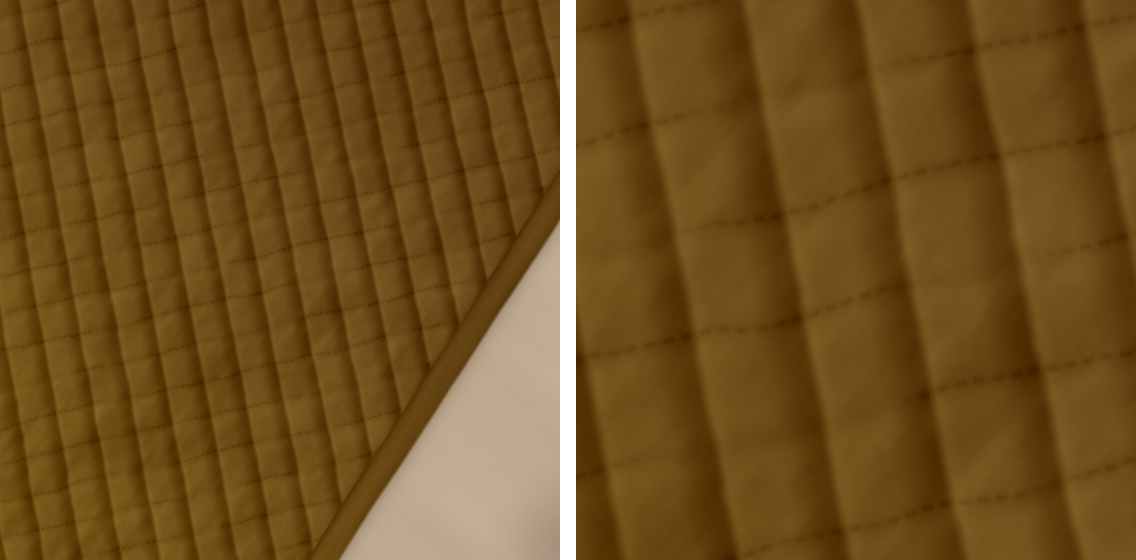
Left, the full canvas; right, a detail of the centre.
Reproduce this texture procedurally as a three.js fragment shader.

```glsl
// Quilted ochre bedspread lying over a pale sheet, cut off by a bound diagonal hem.
// Slightly fanned seams and faint stitched rows form a cell grid; each channel is
// shaded by a soft profile, with value noise for wrinkles, wear and wobble.
varying vec2 vUv;

const vec3 OCHRE_MID = vec3(0.42, 0.29, 0.10);
const vec3 OCHRE_STEP = vec3(0.12, 0.12, 0.09);   // colour change per unit of tone
const vec3 OLIVE_TINT = vec3(0.012, 0.014, -0.025);
const vec3 SHEET_LIGHT = vec3(0.75, 0.67, 0.57);
const vec3 SHEET_SHADE = vec3(0.62, 0.54, 0.46);
const vec3 SHADOW = vec3(0.46, 0.38, 0.27);

const float CHANNEL_WIDTH = 0.066;
const float ROW_HEIGHT = 0.0668;
const float HEM_WIDTH = 0.048;
const vec2 HEM_POINT = vec2(1.0, 0.607);
const vec2 HEM_NORMAL = vec2(0.838, -0.546);

float hash(vec2 p) {
  vec3 q = fract(vec3(p.xyx) * 0.1031);
  q += dot(q, q.yzx + 33.33);
  return fract((q.x + q.y) * q.z);
}

// Smooth value noise, 0 to 1
float noise(vec2 p) {
  vec2 i = floor(p);
  vec2 f = fract(p);
  f = f * f * (3.0 - 2.0 * f);
  float low = mix(hash(i), hash(i + vec2(1.0, 0.0)), f.x);
  float high = mix(hash(i + vec2(0.0, 1.0)), hash(i + vec2(1.0, 1.0)), f.x);
  return mix(low, high, f.y);
}

// Layered noise centred on zero
float fbm(vec2 p) {
  float sum = 0.0;
  float gain = 0.5;
  for (int i = 0; i < 4; i++) {
    sum += gain * (noise(p) - 0.5);
    p = p * 2.03 + 17.0;
    gain *= 0.5;
  }
  return sum;
}

// Noise stretched along a unit direction
float streaks(vec2 p, vec2 dir, vec2 scale) {
  vec2 q = vec2(dot(p, dir), dot(p, vec2(-dir.y, dir.x)));
  return fbm(q * scale + 40.0);
}

float ridge(float x, float width) {
  return exp(-x * x / (width * width));
}

// Grid coordinates: x counts leaning seams, y counts stitched rows
vec2 quiltGrid(vec2 p) {
  float drop = 1.0 - p.y;
  float top = (p.x - 0.18 * drop) / (1.0 + 0.05 * drop);
  float row = drop - 0.5677 + 0.23 * (p.x - 0.5547);
  vec2 wobble = 0.1 * vec2(fbm(p * 16.0), 2.5 * fbm(p * 13.0 + 9.0));
  return vec2((top - 0.0312) / CHANNEL_WIDTH, row / ROW_HEIGHT) + wobble;
}

// Tone across one channel: lit lip on the left, falling into the next seam
float channelTone(float u) {
  float lit = 0.74 - 0.32 * u - 0.72 * smoothstep(0.58, 1.0, u);
  lit += 0.16 * ridge(u - 0.12, 0.08);
  return mix(-0.30, lit, smoothstep(0.0, 0.13, u));
}

// Tone of a stitched row: soft dip, broken thread line, lit swell beside it
float rowTone(vec2 grid) {
  float v = fract(grid.y + 0.5) - 0.5;
  float stitch = smoothstep(0.25, 0.6, abs(fract(grid.x * 6.0) - 0.5) * 2.0);
  float wear = smoothstep(0.2, 0.7, noise(grid * vec2(1.3, 1.0) + 5.0));
  float thread = ridge(v, 0.035) * (0.12 + 0.26 * stitch) * wear;
  return 0.11 * ridge(v - 0.2, 0.14) - 0.13 * ridge(v, 0.12) - thread;
}

float quiltTone(vec2 p) {
  vec2 grid = quiltGrid(p);
  float wrinkle = streaks(p, vec2(0.6, 0.8), vec2(14.0, 48.0));
  float patchiness = noise(grid * 0.9 + 3.0) - 0.5;
  float crease = 0.55 + 0.4 * (1.0 - p.y);
  return channelTone(fract(grid.x)) + rowTone(grid) + crease * wrinkle + 0.22 * patchiness;
}

// Rounded hem; t runs from 0 at the outer edge to 1 at the inner seam
float hemTone(vec2 p, float t) {
  float roundness = max(4.0 * t * (1.0 - t), 0.0);
  float grain = streaks(p, vec2(0.546, 0.838), vec2(9.0, 70.0));
  return -0.15 + 0.55 * roundness - 0.25 * ridge(t - 1.0, 0.12) + 0.4 * grain;
}

vec3 quiltColor(vec2 p, float hem) {
  float t = -hem / HEM_WIDTH;
  float tone = quiltTone(p) - 0.3 * ridge(t - 1.0, 0.18);
  tone = mix(hemTone(p, t), tone, smoothstep(0.96, 1.06, t));
  float olive = smoothstep(1.5, 0.1, p.x + p.y);
  tone += 0.16 * olive - 0.10 + 0.35 * fbm(p * 3.0) + 0.16 * fbm(p * 150.0);
  return OCHRE_MID + OCHRE_STEP * (tone - 0.5) + OLIVE_TINT * olive;
}

vec3 sheetColor(vec2 p, float hem) {
  float fold = streaks(p, vec2(0.8, -0.6), vec2(3.0, 16.0));
  float corner = 1.0 - smoothstep(0.0, 0.17, distance(p, vec2(1.02, 0.02)));
  vec3 color = mix(SHEET_LIGHT, SHEET_SHADE, 0.8 * corner) + 0.05 * fold;
  return mix(color, SHADOW, 0.45 * exp(-max(hem, 0.0) / 0.011));
}

void main() {
  float hem = dot(vUv - HEM_POINT, HEM_NORMAL) + 0.006 * fbm(vUv * 9.0);
  float outside = smoothstep(-0.004, 0.004, hem);
  vec3 color = mix(quiltColor(vUv, hem), sheetColor(vUv, hem), outside);
  gl_FragColor = vec4(color, 1.0);
}
```
